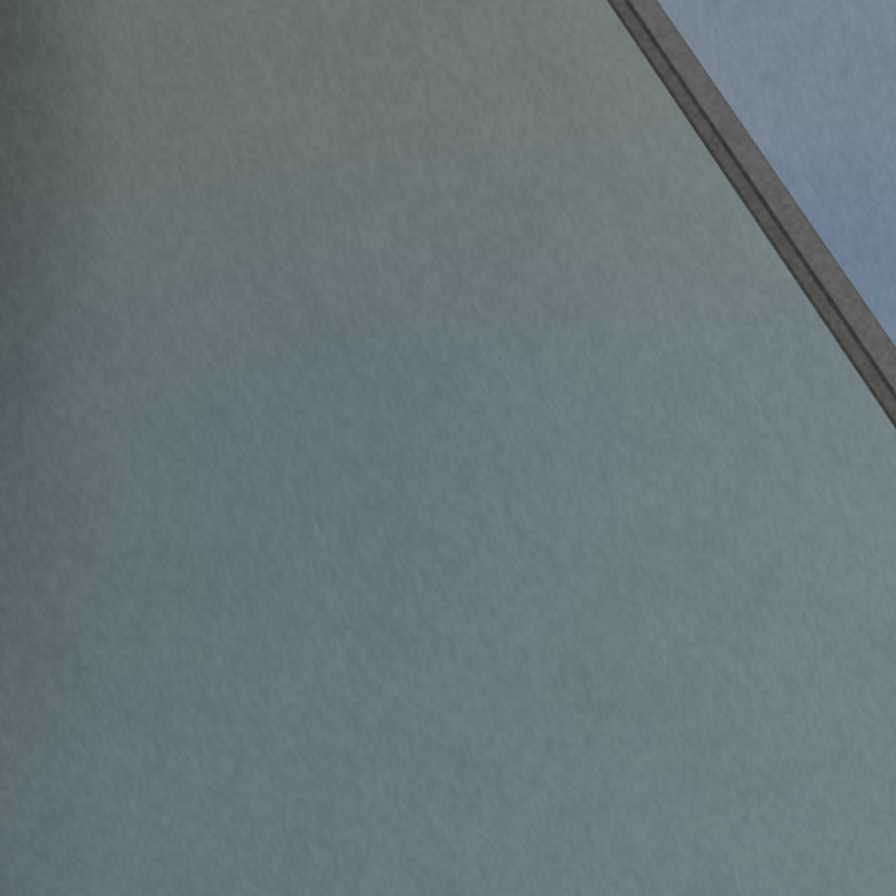
This texture is drawn by a WebGL 1 fragment shader. Its source:

```glsl
precision highp float;
// Matte blue-grey panel with fine grain, crossed at the upper right by a grooved diagonal seam.

uniform vec2 u_resolution;

float hash(vec2 p) {
    vec3 q = fract(vec3(p.xyx) * 0.1031);
    q += dot(q, q.yzx + 33.33);
    return fract((q.x + q.y) * q.z);
}

float valueNoise(vec2 p) {
    vec2 cell = floor(p);
    vec2 f = fract(p);
    f = f * f * (3.0 - 2.0 * f);
    float low = mix(hash(cell), hash(cell + vec2(1.0, 0.0)), f.x);
    float high = mix(hash(cell + vec2(0.0, 1.0)), hash(cell + vec2(1.0, 1.0)), f.x);
    return mix(low, high, f.y);
}

// Signed distance to a slanted line; positive on its right side.
float lineDistance(vec2 uv, float topX, float slope) {
    return (uv.x - topX - slope * (1.0 - uv.y)) / sqrt(1.0 + slope * slope);
}

float stroke(float dist, float halfWidth, float blur) {
    return 1.0 - smoothstep(halfWidth - blur, halfWidth + blur, abs(dist));
}

float grain(vec2 uv) {
    vec2 slanted = vec2(uv.x + 0.25 * uv.y, uv.y);
    float fine = valueNoise(slanted * vec2(250.0, 150.0)) - 0.5;
    float coarse = valueNoise(slanted * vec2(110.0, 70.0) + 37.0) - 0.5;
    return 0.6 * fine + 0.4 * coarse;
}

// Broad lighting of the main panel.
vec3 panelColor(vec2 uv) {
    vec3 bottom = mix(vec3(0.385, 0.445, 0.470), vec3(0.440, 0.505, 0.525), uv.x);
    vec3 middle = mix(vec3(0.375, 0.430, 0.445), vec3(0.450, 0.512, 0.530), uv.x);
    vec3 top = mix(vec3(0.395, 0.430, 0.415), vec3(0.465, 0.510, 0.505), uv.x);
    vec3 color = mix(bottom, middle, smoothstep(0.0, 0.55, uv.y));
    color = mix(color, top, smoothstep(0.5, 0.95, uv.y));

    // Soft shade along the left side, deepest in the upper corner.
    float leftShade = 1.0 - smoothstep(-0.03, 0.15, uv.x);
    color *= 1.0 - leftShade * mix(0.06, 0.24, smoothstep(0.1, 1.0, uv.y));

    // Faint cool pool around the centre.
    vec2 pool = (uv - vec2(0.42, 0.54)) / vec2(0.24, 0.20);
    return color + vec3(-0.008, -0.005, 0.008) * exp(-dot(pool, pool));
}

vec3 sidePanelColor(vec2 uv) {
    vec3 pale = vec3(0.465, 0.525, 0.565);
    vec3 blue = vec3(0.435, 0.505, 0.585);
    return mix(pale, blue, smoothstep(0.95, 0.70, uv.y));
}

// Grey strip with a dark left rim and an inner groove.
vec3 seamColor(float leftDist, float grooveDist, float rightDist, float texture01) {
    vec3 color = mix(vec3(0.325, 0.325, 0.320), vec3(0.375, 0.375, 0.375),
                     smoothstep(-0.003, 0.003, grooveDist));
    color = mix(color, vec3(0.205, 0.210, 0.215), 0.80 * stroke(leftDist - 0.002, 0.002, 0.002));
    color = mix(color, vec3(0.195, 0.195, 0.200), 0.85 * stroke(grooveDist, 0.0025, 0.002));
    color = mix(color, vec3(0.290, 0.295, 0.300), 0.50 * stroke(rightDist, 0.002, 0.002));
    return color + 0.05 * (texture01 - 0.5);
}

void main() {
    vec2 uv = gl_FragCoord.xy / u_resolution;
    float edgeBlur = max(0.0015, 0.8 / u_resolution.y);

    float leftDist = lineDistance(uv, 0.677, 0.674);
    float grooveDist = lineDistance(uv, 0.699, 0.680);
    float rightDist = lineDistance(uv, 0.733, 0.688);

    // Panels, split by the seam.
    vec3 color = panelColor(uv);
    float beyond = smoothstep(-edgeBlur, edgeBlur, rightDist);
    color = mix(color, sidePanelColor(uv), beyond);

    // Mottling and grain.
    color += 0.012 * (valueNoise(uv * 14.0) - 0.5);
    color += 0.050 * grain(uv);

    // Seam on top.
    float inside = smoothstep(-edgeBlur, edgeBlur, leftDist) * (1.0 - beyond);
    float seamTexture = valueNoise(uv * 200.0);
    color = mix(color, seamColor(leftDist, grooveDist, rightDist, seamTexture), inside);

    gl_FragColor = vec4(clamp(color, 0.0, 1.0), 1.0);
}
```
